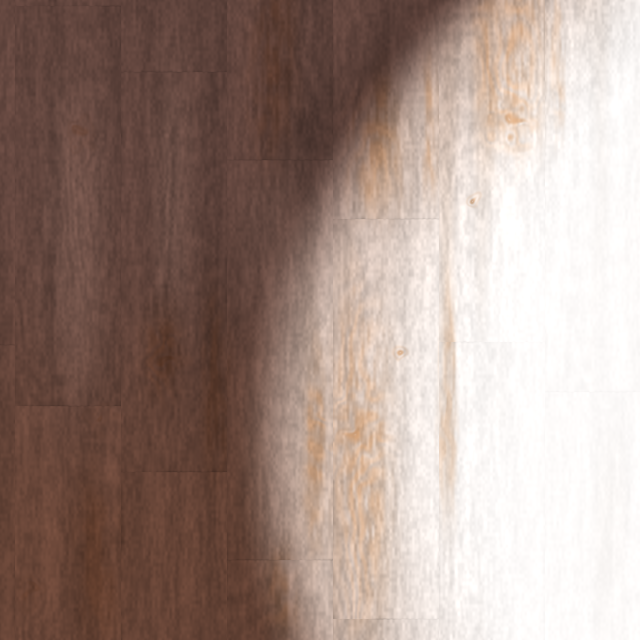
Give the GLSL for this texture, as a Shadertoy shader.

```glsl
// Vertical wooden floor planks, half in soft shadow and half in strong light.
// Plank grain is stretched noise with contour-line growth rings, stains and knots;
// a curved penumbra then blends a shadowed and a sunlit version of the wood.

const float PLANK_WIDTH  = 0.1655;
const float PLANK_LENGTH = 0.625;
const float PLANK_START  = 0.0234;
const float JOINTS[7] = float[7](0.461, 0.366, 0.263, 0.125, 0.033, 0.465, 0.388);

const float FINE_SHADE = 0.30;   // contrast of fibers in shadow
const float FINE_LIT   = 0.23;   // contrast of fibers in light
const vec3 SHADE_COOL  = vec3(0.378, 0.268, 0.238);
const vec3 SHADE_WARM  = vec3(0.385, 0.256, 0.204);
const vec3 SHADE_STAIN = vec3(0.350, 0.210, 0.140);
const vec3 SHADE_PALE  = vec3(0.490, 0.365, 0.325);
const vec3 LIT_NEAR    = vec3(0.865, 0.790, 0.745);
const vec3 LIT_FAR     = vec3(1.000, 0.990, 0.985);
const vec3 LIT_STAIN   = vec3(0.800, 0.590, 0.405);

// Streaks: centre x, centre y, half width, half height
const int STAIN_COUNT = 12;
const vec4 STAINS[STAIN_COUNT] = vec4[STAIN_COUNT](
    vec4(0.80, 0.91, 0.045, 0.15), vec4(0.585, 0.77, 0.040, 0.10),
    vec4(0.673, 0.82, 0.011, 0.11), vec4(0.567, 0.28, 0.038, 0.25),
    vec4(0.495, 0.31, 0.016, 0.15), vec4(0.87, 0.92, 0.010, 0.12),
    vec4(0.70, 0.36, 0.012, 0.16), vec4(0.425, 0.90, 0.032, 0.14),
    vec4(0.337, 0.38, 0.018, 0.14), vec4(0.15, 0.10, 0.035, 0.13),
    vec4(0.437, 0.06, 0.020, 0.06), vec4(0.255, 0.45, 0.028, 0.07));
const int PALE_COUNT = 4;
const vec4 PALES[PALE_COUNT] = vec4[PALE_COUNT](
    vec4(0.12, 0.62, 0.045, 0.24), vec4(0.27, 0.69, 0.032, 0.20),
    vec4(0.435, 0.62, 0.050, 0.12), vec4(0.45, 0.28, 0.030, 0.16));
// Knots: centre x, centre y, radius
const int KNOT_COUNT = 8;
const vec3 KNOTS[KNOT_COUNT] = vec3[KNOT_COUNT](
    vec3(0.742, 0.687, 0.009), vec3(0.625, 0.447, 0.009),
    vec3(0.56, 0.318, 0.030), vec3(0.80, 0.81, 0.028),
    vec3(0.265, 0.44, 0.024), vec3(0.125, 0.79, 0.020),
    vec3(0.155, 0.345, 0.018), vec3(0.045, 0.075, 0.020));

float hash(vec2 p) {
    vec3 q = fract(p.xyx * 0.1031);
    q += dot(q, q.yzx + 33.33);
    return fract((q.x + q.y) * q.z);
}

float noise(vec2 p) {
    vec2 i = floor(p), f = fract(p);
    f = f * f * (3.0 - 2.0 * f);
    return mix(mix(hash(i), hash(i + vec2(1, 0)), f.x),
               mix(hash(i + vec2(0, 1)), hash(i + vec2(1, 1)), f.x), f.y);
}

// Soft elongated blob
float streak(vec2 p, vec4 s) {
    vec2 q = (p - s.xy) / s.zw;
    return exp(-q.x * q.x - pow(abs(q.y), 3.0));
}

// Signed horizontal distance from the middle of the penumbra
float lightDistance(vec2 p) {
    float t = p.y - 0.3;
    return p.x - 0.435 - t * t * (t > 0.0 ? 0.643 : 0.45);
}

void mainImage(out vec4 fragColor, in vec2 fragCoord) {
    vec2 uv = fragCoord / iResolution.xy;
    float pixel = 1.0 / iResolution.y;

    // Plank layout, with joints that fade in and out
    float across = (uv.x - PLANK_START) / PLANK_WIDTH;
    float column = floor(across);
    float along = (uv.y - JOINTS[clamp(int(column) + 1, 0, 6)]) / PLANK_LENGTH;
    vec2 plank = vec2(column, floor(along));
    float tone = hash(plank + 17.0) - 0.5;
    float seamX = (0.5 - abs(fract(across) - 0.5)) * PLANK_WIDTH;
    float seamY = (0.5 - abs(fract(along) - 0.5)) * PLANK_LENGTH;
    float seam = 0.3 * noise(uv * 11.0) * (1.0 - smoothstep(0.0, 0.002 + pixel, seamX))
               + 0.9 * noise(uv * 30.0) * (1.0 - smoothstep(0.0, 0.0012 + pixel, seamY));

    // Stretched grain, broken at each plank, from broad bands to short fibers
    vec2 g = uv + plank * vec2(3.7, 5.3) + 20.0;
    g.x += 0.006 * noise(g * vec2(9.0, 7.0));
    float band = noise(g * vec2(34.0, 1.6)) - 0.5;
    float fiber = noise(g * vec2(110.0, 9.0)) - 0.5;
    float fine = noise(g * vec2(215.0, 42.0)) - 0.5;
    float speck = noise(g * vec2(250.0, 170.0) + 7.0) - 0.5;
    float fibers = 0.36 * fiber + 0.42 * fine + 0.42 * speck;

    // Stains and pale streaks with ragged edges
    vec2 warped = uv + vec2(0.016, 0.05) * vec2(fiber, band);
    float stain = 0.0, pale = 0.0, knot = 0.0, swirl = 0.0;
    for (int i = 0; i < STAIN_COUNT; i++) stain = max(stain, streak(warped, STAINS[i]));
    for (int i = 0; i < PALE_COUNT; i++) pale = max(pale, streak(warped, PALES[i]));

    // Knots: ragged ringed cores that bend the growth rings around them
    vec2 ragged = vec2(noise(uv * 60.0), noise(uv * 60.0 + 9.0)) - 0.5;
    for (int i = 0; i < KNOT_COUNT; i++) {
        vec2 q = (uv - KNOTS[i].xy) / KNOTS[i].z + 1.3 * ragged;
        float r2 = dot(q, q);
        knot = max(knot, exp(-r2 * 1.2) * (0.6 + 0.4 * sin(7.0 * sqrt(r2))));
        swirl += 400.0 * KNOTS[i].z * exp(-r2 * 0.3);
    }

    // Growth rings are contour lines of a stretched height field
    float phase = 42.0 * noise(g * vec2(13.0, 4.5)) + 5.0 * noise(g * vec2(60.0, 28.0)) + swirl;
    float figure = smoothstep(0.35, 0.75, noise(g * vec2(15.0, 2.5) + 4.0));
    float rings = sin(phase) * clamp(0.2 + 0.6 * figure + stain, 0.0, 1.0);
    stain = clamp(stain * (0.75 - 0.7 * band - 0.6 * fine + 0.24 * rings), 0.0, 1.0);

    // Wood in shadow: cooler above, warmer below, darkest beside the penumbra
    float d = lightDistance(uv);
    vec3 shade = mix(SHADE_WARM, SHADE_COOL, smoothstep(0.1, 0.75, uv.y));
    shade = mix(shade, SHADE_PALE, 0.6 * pale);
    shade = mix(shade, SHADE_STAIN, 0.55 * stain + 0.4 * knot);
    shade *= 1.0 + FINE_SHADE * fibers + 0.15 * band + 0.10 * tone + 0.045 * rings - 0.13 * seam;
    float rim = (d + 0.09) / 0.06;
    shade *= 1.0 - mix(0.03, 0.14, smoothstep(0.3, 0.65, uv.y)) * exp(-rim * rim);

    // Wood in light: detail washes out away from the edge
    float detail = 1.0 - 0.80 * smoothstep(0.10, 0.42, d);
    vec3 lit = mix(LIT_NEAR, LIT_FAR, smoothstep(0.0, 0.36, d));
    lit = mix(lit, LIT_STAIN, detail * clamp(0.62 * stain - 0.25 * band * figure, 0.0, 1.0));
    lit = mix(lit, LIT_STAIN, knot * mix(0.3, 0.75, detail));
    lit *= 1.0 + detail * (FINE_LIT * fibers + 0.09 * band + 0.05 * tone + 0.045 * rings - 0.09 * seam);

    // Steep penumbra followed by a long glow
    float light = 0.80 * smoothstep(-0.075, 0.06, d) + 0.20 * smoothstep(0.0, 0.22, d);
    fragColor = vec4(clamp(mix(shade, lit, light), 0.0, 1.0), 1.0);
}
```
